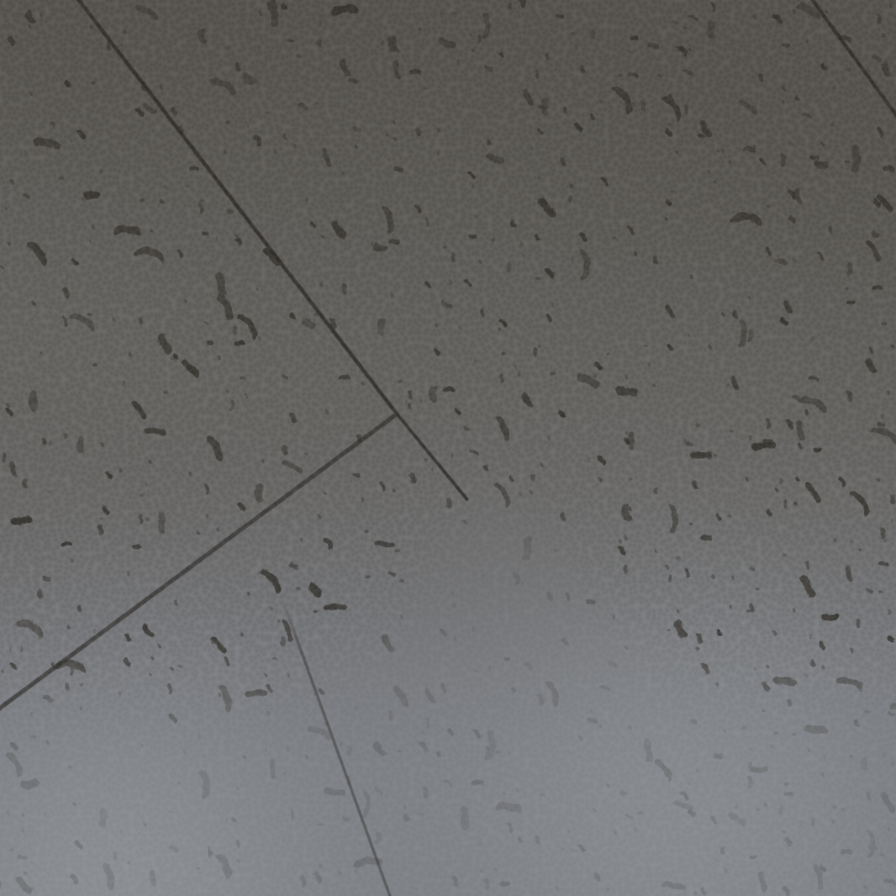
Write a WebGL 2 fragment shader that draws this texture.

```glsl
#version 300 es
precision highp float;

uniform vec2 u_resolution;
out vec4 outColor;

const vec3 WARM_SHADE = vec3(0.345, 0.335, 0.312);
const vec3 MID_GREY = vec3(0.405, 0.398, 0.388);
const vec3 COOL_SHEEN = vec3(0.475, 0.485, 0.505);
const vec3 BRIGHT_SHEEN = vec3(0.555, 0.568, 0.585);
const vec3 FLECK_DARK = vec3(0.225, 0.215, 0.195);
const vec3 SEAM_DARK = vec3(0.20, 0.19, 0.18);

vec3 hash3(vec2 cell, float seed) {
  vec3 q = fract(vec3(cell.xyx + seed) * vec3(0.1031, 0.1030, 0.0973));
  q += dot(q, q.yxz + 33.33);
  return fract((q.xxy + q.yzz) * q.zyx);
}

float segmentDistance(vec2 p, vec2 a, vec2 b) {
  vec2 ab = b - a;
  return length(p - a - ab * clamp(dot(p - a, ab) / dot(ab, ab), 0.0, 1.0));
}

float seam(vec2 p, vec2 a, vec2 b, float halfWidth, float soft) {
  float d = segmentDistance(p, a, b);
  return 1.0 - smoothstep(halfWidth - soft, halfWidth + soft, d);
}

float layeredSines(vec2 p) {
  return (sin(p.x + 1.7 * sin(p.y * 0.8)) + 0.6 * sin(p.y * 1.9 - p.x * 0.7)
    + 0.4 * sin(p.x * 3.1 + p.y * 2.3)) * 0.5;
}

// Distance to the nearest scattered point
float cellular(vec2 p, float seed) {
  vec2 cell = floor(p);
  float nearest = 2.0;
  for (int j = -1; j <= 1; j++)
    for (int i = -1; i <= 1; i++) {
      vec2 id = cell + vec2(i, j);
      nearest = min(nearest, length(id + hash3(id, seed).xy - p));
    }
  return nearest;
}

// Bent, ragged chips, one at most in each jittered cell
float flecks(vec2 uv, float cells, vec2 halfSize, float density, float seed, float soft) {
  vec2 p = uv * cells;
  vec2 cell = floor(p);
  float cover = 0.0;
  for (int j = -1; j <= 1; j++)
    for (int i = -1; i <= 1; i++) {
      vec2 id = cell + vec2(i, j);
      vec3 place = hash3(id, seed);
      vec3 shape = hash3(id, seed + 47.0);
      float angle = shape.x > 0.72 ? mix(-0.6, 0.15, shape.y) : mix(-1.7, -0.75, shape.y);
      vec2 q = p - id - 0.1 - 0.8 * place.xy;
      q = vec2(cos(angle) * q.x + sin(angle) * q.y, cos(angle) * q.y - sin(angle) * q.x);
      q.y += (shape.z - 0.5) * 3.0 * q.x * q.x;
      float halfLength = halfSize.x * mix(0.3, 1.0, shape.z);
      float radius = halfSize.y * mix(0.55, 1.0, fract(shape.x * 7.3));
      float d = length(vec2(max(abs(q.x) - halfLength, 0.0), q.y)) - radius;
      d += 0.3 * radius * layeredSines(q * 26.0 + place.xy * 40.0);
      float edge = soft * cells;
      float chip = 1.0 - smoothstep(-edge, edge, d);
      cover = max(cover, chip * step(place.z, density) * mix(0.5, 1.0, shape.y));
    }
  return cover;
}

float glow(vec2 p, vec2 center, vec2 spread) {
  vec2 q = (p - center) / spread;
  return exp(-dot(q, q));
}

void main() {
  vec2 uv = gl_FragCoord.xy / u_resolution;
  float soft = max(0.0013, 0.8 / u_resolution.y);

  // Floor shade, dim at the top and glossy at the bottom
  float haze = 0.015 * layeredSines(uv * 9.0);
  float height = uv.y + haze;
  vec3 color = mix(MID_GREY, WARM_SHADE, smoothstep(0.5, 1.0, height + 0.12 * (uv.x - 0.5)));
  color = mix(COOL_SHEEN, color, smoothstep(0.12, 0.56, height));
  float sheen = glow(uv, vec2(0.13, 0.0), vec2(0.24, 0.23))
    + 0.8 * glow(uv, vec2(0.76, 0.08), vec2(0.28, 0.25));
  color = mix(color, BRIGHT_SHEEN, min(sheen, 1.0) * 0.9);

  // Reflection that washes out the chips
  float glossTop = 0.23 + 0.2 * exp(-pow((uv.x - 0.57) / 0.14, 2.0));
  float gloss = 1.0 - smoothstep(glossTop - 0.08, glossTop + 0.07, height);
  float chipStrength = mix(0.9, 0.24, gloss);

  // Large chips and finer crumbs
  float crumbDensity = mix(0.2, 0.42, smoothstep(0.2, 0.7, uv.x));
  float chips = flecks(uv, 15.0, vec2(0.2, 0.07), 0.58, 11.0, soft);
  chips = max(chips, flecks(uv, 29.0, vec2(0.13, 0.085), crumbDensity, 83.0, soft));
  chips = max(chips, 0.65 * flecks(uv, 46.0, vec2(0.07, 0.09), 0.2, 29.0, soft));
  color = mix(color, FLECK_DARK, chips * chipStrength);

  // Seams between the slabs
  vec2 corner = vec2(0.443, 0.538);
  float joints = seam(uv, vec2(0.084, 1.005), corner, 0.0021, soft);
  joints = max(joints, seam(uv, corner, vec2(0.521, 0.443), 0.0018, soft));
  joints = max(joints, 0.8 * seam(uv, corner, vec2(-0.005, 0.206), 0.0024, soft));
  joints = max(joints, seam(uv, vec2(0.903, 1.005), vec2(1.005, 0.865), 0.002, soft));
  float faint = seam(uv, vec2(0.312, 0.34), vec2(0.437, -0.005), 0.0016, soft);
  faint *= 0.45 * (1.0 - smoothstep(0.27, 0.34, uv.y));
  color = mix(color, SEAM_DARK, max(joints * 0.85, faint));

  // Fine grain
  float grain = cellular(uv * 170.0, 5.0) - 0.5;
  color += grain * mix(0.06, 0.03, gloss);
  outColor = vec4(color, 1.0);
}
```
